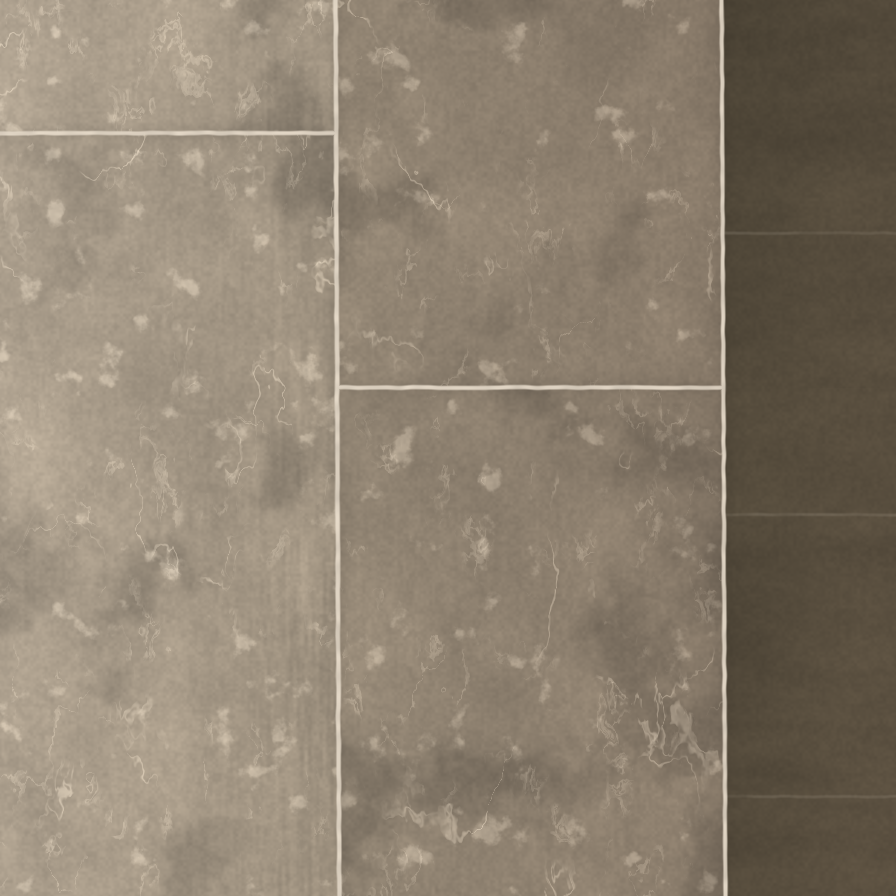
This texture is drawn by a three.js fragment shader. Its source:

```glsl
// Large stone tiles in two staggered columns with thin pale grout, beside a
// shaded strip of dark tiles with faint joints. Layered value noise makes the
// mottling, broken mineral veins, flecks and fine brushed grain.
#define JOINT_A 0.3745       // first upright joint
#define JOINT_B 0.8055       // second upright joint, edge of the dark strip
#define LEAN 0.0040          // sideways drift of the uprights down the canvas
#define GROUT_HALF 0.0023    // half width of the grout
#define SOFT 0.0014          // edge smoothing
#define TILE_H 0.90          // height of a pale tile
#define DARK_H 0.3145        // height of a dark tile
#define MOTTLE 0.30          // strength of the stone clouding
#define VEIN 0.15            // strength of the pale veins
#define GRAIN 0.055          // strength of the fine grain

varying vec2 vUv;

const vec3 STONE_LIGHT = vec3(0.685, 0.635, 0.565);
const vec3 STONE_MID = vec3(0.595, 0.545, 0.475);
const vec3 STONE_DEEP = vec3(0.495, 0.440, 0.378);
const vec3 DARK_WARM = vec3(0.355, 0.312, 0.250);
const vec3 DARK_DEEP = vec3(0.305, 0.272, 0.215);
const vec3 GROUT = vec3(0.875, 0.830, 0.765);

float hash(vec2 p) {
  vec3 q = fract(vec3(p.xyx) * 0.1031);
  q += dot(q, q.yzx + 33.33);
  return fract((q.x + q.y) * q.z);
}

float noise(vec2 p) {
  vec2 i = floor(p), f = fract(p);
  f = f * f * (3.0 - 2.0 * f);
  return mix(mix(hash(i), hash(i + vec2(1.0, 0.0)), f.x),
             mix(hash(i + vec2(0.0, 1.0)), hash(i + 1.0), f.x), f.y);
}

float fbm(vec2 p) {
  float sum = 0.0, amp = 0.5;
  for (int i = 0; i < 5; i++) {
    sum += amp * noise(p);
    p = mat2(1.6, 1.2, -1.2, 1.6) * p + 17.3;
    amp *= 0.5;
  }
  return sum / 0.96875;
}

// Thin broken lines along the middle level of warped noise
float veins(vec2 p, float width) {
  vec2 warp = vec2(fbm(p * 1.7 + 5.0), fbm(p * 1.7 + 41.0)) - 0.5;
  float ridge = abs(fbm(p + warp * 1.5) - 0.5);
  float broken = smoothstep(0.50, 0.72, fbm(p * 1.3 + 73.0));
  return (1.0 - smoothstep(0.0, width, ridge)) * broken;
}

float line(float dist, float halfWidth) {
  return 1.0 - smoothstep(halfWidth - SOFT, halfWidth + SOFT, abs(dist));
}

// Signed distance to the nearest of evenly repeated joints
float jointDist(float y, float start, float spacing) {
  return (fract((y - start) / spacing + 0.5) - 0.5) * spacing;
}

vec3 paleStone(vec2 uv, vec2 p, float column, float tileTone) {
  // Light falls off from left to right
  vec3 leftTone = mix(STONE_LIGHT, STONE_MID, 0.10 + 1.6 * uv.x + 0.15 * (1.0 - uv.y));
  float across = (uv.x - JOINT_A) / (JOINT_B - JOINT_A);
  vec3 midTone = mix(STONE_MID, STONE_DEEP, 0.15 + 0.55 * across + 0.10 * uv.y);
  vec3 col = mix(leftTone, midTone, column);
  col *= 1.0 + (tileTone - 0.5) * 0.03;

  // Clouding, dark smudges and veins
  float cloud = fbm(p * 5.0) * 0.55 + fbm(p * vec2(21.0, 17.0)) * 0.45;
  col *= 1.0 + MOTTLE * (cloud - 0.5);
  col *= 1.0 - 0.13 * smoothstep(0.57, 0.76, fbm(p * 9.0 + 60.0));
  float vein = veins(p * vec2(10.0, 6.5), 0.022) + 0.6 * veins(p * vec2(24.0, 15.0) + 9.0, 0.040);
  float fleck = smoothstep(0.67, 0.82, fbm(p * 32.0 + 20.0));
  col += (VEIN * vein + 0.13 * fleck) * vec3(1.0, 0.97, 0.91);

  // Upright brushing, strongest low beside the first joint
  float brush = noise(p * vec2(240.0, 22.0)) - 0.5;
  float worn = smoothstep(0.20, 0.36, uv.x) * (1.0 - column) * (1.0 - 0.6 * uv.y);
  return col * (1.0 + brush * (0.025 + 0.08 * worn));
}

vec3 darkStone(vec2 uv, vec2 p) {
  float lift = smoothstep(JOINT_B, 1.0, uv.x) * 0.45 + 0.40 * (1.0 - uv.y);
  vec3 col = mix(DARK_DEEP, DARK_WARM, lift + 0.10);
  float streak = fbm(p * vec2(7.0, 28.0)) - 0.5;
  return col * (1.0 + 0.18 * streak + 0.14 * (fbm(p * 8.0) - 0.5));
}

void main() {
  vec2 uv = vUv;
  uv.x -= LEAN * (1.0 - uv.y);
  float wobble = (noise(vUv * 65.0) - 0.5) * 0.0012;
  float column = step(JOINT_A, uv.x);
  float strip = smoothstep(JOINT_B - SOFT, JOINT_B + SOFT, uv.x);

  // Staggered pale tiles, each with its own patch of stone
  float start = mix(0.8515, 0.5675, column);
  float row = floor((uv.y - start) / TILE_H);
  float tileTone = hash(vec2(column + 3.0, row + 7.0));
  vec2 p = vUv + vec2(column * 5.3 + 2.0, row * 3.7 + 12.0);
  vec3 col = mix(paleStone(uv, p, column, tileTone), darkStone(uv, p), strip);
  col *= 1.0 + GRAIN * (noise(vUv * 310.0) + noise(vUv * 170.0 + 8.0) - 1.0);

  // Distances to the joints and soft shade beside them
  float level = jointDist(uv.y, start, TILE_H) + wobble;
  float uprightA = uv.x - JOINT_A + wobble;
  float uprightB = uv.x - JOINT_B + wobble;
  float nearest = min(min(abs(uprightA), abs(uprightB)), mix(abs(level), 1.0, strip));
  col *= 1.0 - 0.10 * exp(-nearest * 130.0);

  // Faint joints of the dark strip, then the pale grout
  float faint = line(jointDist(uv.y, 0.1110, DARK_H) + wobble, 0.0016);
  col += strip * faint * 0.055 * (0.5 + noise(vUv * 40.0));
  float grout = max(line(level, GROUT_HALF) * (1.0 - strip),
                    max(line(uprightA, GROUT_HALF * 1.1), line(uprightB, GROUT_HALF)));
  vec3 groutTone = GROUT * (0.95 + 0.10 * noise(vUv * 90.0));
  gl_FragColor = vec4(mix(col, groutTone, grout * 0.95), 1.0);
}
```
